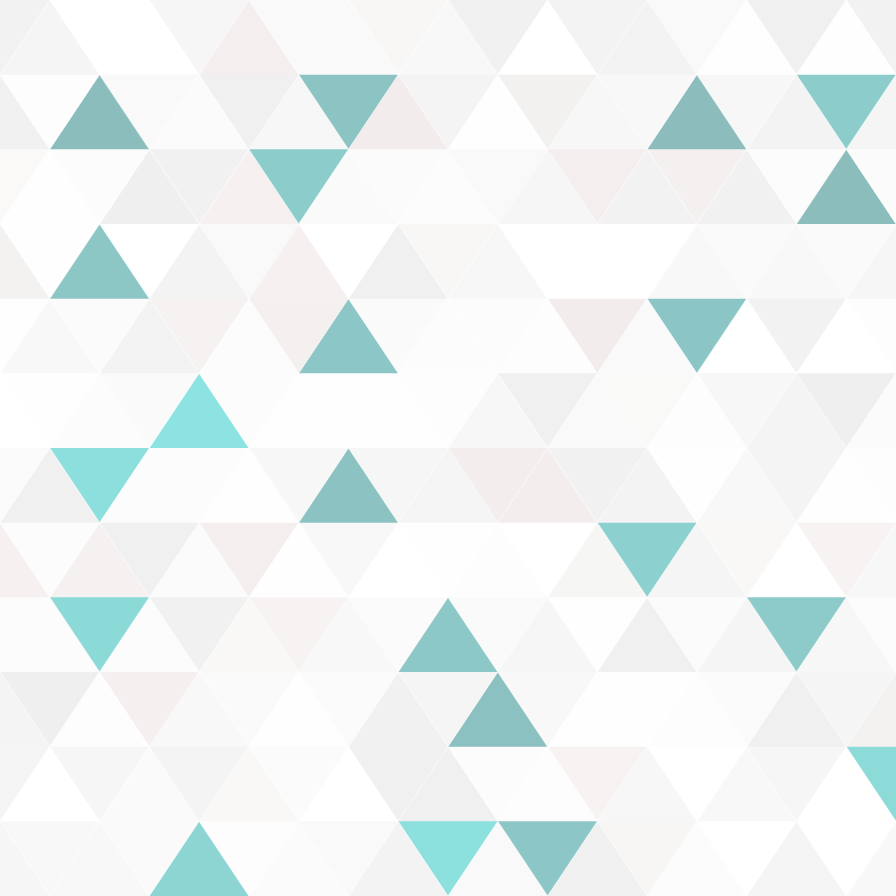
Write a Shadertoy shader that draws this background.

```glsl
// Rows of flat triangles in near-white tints, with scattered teal accents.

const vec2 GRID = vec2(18.0, 12.0);       // half-triangles across, rows down
const vec2 BLOCK = vec2(5.0, 2.0);        // cells sharing one accent
const float ACCENT_CHANCE = 0.95;         // share of blocks that hold an accent
const float SEAM_WIDTH = 0.0005;          // half width of the slanted seams
const float SEAM_STRENGTH = 0.6;
const int SAMPLES = 4;                    // antialiasing samples per axis

const vec3 WHITE = vec3(1.0);
const vec3 GREY = vec3(0.937, 0.937, 0.937);
const vec3 WARM = vec3(0.945, 0.941, 0.933);
const vec3 PINK = vec3(0.953, 0.925, 0.925);
const vec3 TEAL_DARK = vec3(0.55, 0.735, 0.735);
const vec3 TEAL_BRIGHT = vec3(0.55, 0.90, 0.89);

// Integer hash of a cell and a seed, from 0 to 1
float hash(vec2 cell, uint seed) {
    uvec2 c = uvec2(ivec2(cell) + 64);
    uint h = c.x * 1597334677u ^ c.y * 3812015801u ^ seed * 2654435769u;
    h = (h ^ (h >> 16)) * 2246822519u;
    h = (h ^ (h >> 13)) * 3266489917u;
    h ^= h >> 16;
    return float(h >> 8) / 16777216.0;
}

// One hashed cell in each block carries the accent
bool isAccent(vec2 cell) {
    vec2 block = floor(cell / BLOCK);
    vec2 pick = floor(vec2(hash(block, 1u), hash(block, 2u)) * BLOCK);
    bool chosen = all(lessThan(abs(cell - block * BLOCK - pick), vec2(0.5)));
    return chosen && hash(block, 3u) < ACCENT_CHANCE;
}

vec3 cellColor(vec2 cell) {
    float shade = hash(cell, 4u);
    if (isAccent(cell)) return mix(TEAL_DARK, TEAL_BRIGHT, shade);

    // Mostly white and faint grey, with a few warm and pink tints
    float kind = hash(cell, 5u);
    if (kind < 0.07) return mix(WHITE, PINK, 0.6 + 0.4 * shade);
    if (kind < 0.17) return mix(WHITE, WARM, 0.3 + 0.7 * shade);
    return mix(WHITE, GREY, pow(shade, 1.8));
}

vec3 triangles(vec2 uv) {
    vec2 p = vec2(uv.x, 1.0 - uv.y) * GRID;
    vec2 corner = floor(p);
    vec2 f = p - corner;

    // The slanted edge flips direction from one half-triangle to the next
    bool pointsUp = mod(corner.x + corner.y, 2.0) > 0.5;
    float offset = f.x - (pointsUp ? f.y : 1.0 - f.y);
    vec2 cell = corner + vec2(step(0.0, offset), 0.0);

    // Fine pale seam along the slanted edges
    float seam = step(abs(offset) / length(GRID), SEAM_WIDTH);
    return mix(cellColor(cell), WHITE, seam * SEAM_STRENGTH);
}

void mainImage(out vec4 fragColor, in vec2 fragCoord) {
    vec3 sum = vec3(0.0);
    for (int j = 0; j < SAMPLES; j++) {
        for (int i = 0; i < SAMPLES; i++) {
            vec2 jitter = (vec2(i, j) + 0.5) / float(SAMPLES) - 0.5;
            sum += triangles((fragCoord + jitter) / iResolution.xy);
        }
    }
    fragColor = vec4(sum / float(SAMPLES * SAMPLES), 1.0);
}
```
